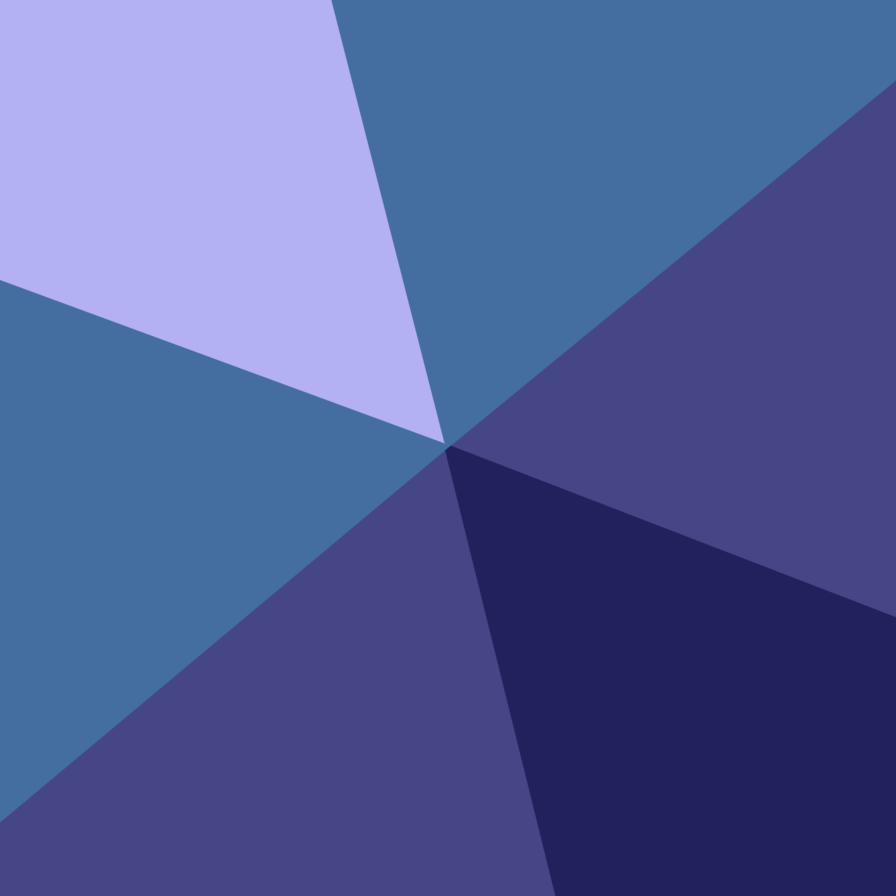
Give the GLSL for this background, as a three.js fragment shader.

```glsl
// Six flat facets meeting near the centre of the canvas: a pale wedge and a
// dark wedge face each other over two halves split by a rising diagonal.
// Each facet is an intersection of half planes with a softened edge.

varying vec2 vUv;

const vec3 BLUE   = vec3(0.267, 0.431, 0.627);
const vec3 PURPLE = vec3(0.273, 0.275, 0.525);
const vec3 NAVY   = vec3(0.137, 0.129, 0.365);
const vec3 LILAC  = vec3(0.702, 0.690, 0.953);

// Diagonal split, slightly bent between its two inner points
const vec2 SPLIT_START = vec2(0.0, 0.0820);
const vec2 SPLIT_LEFT  = vec2(0.4967, 0.4974);
const vec2 SPLIT_RIGHT = vec2(0.5033, 0.5026);
const vec2 SPLIT_END   = vec2(1.0, 0.9102);

// Pale wedge: tip and the border points of its two sides
const vec2 PALE_TIP  = vec2(0.4961, 0.5052);
const vec2 PALE_TOP  = vec2(0.3698, 1.0);
const vec2 PALE_SIDE = vec2(0.0, 0.6875);

// Dark wedge: border points of its two sides
const vec2 DARK_BOTTOM = vec2(0.6198, 0.0);
const vec2 DARK_SIDE   = vec2(1.0, 0.3112);

const float EDGE_SOFTNESS = 0.001;

// Signed distance to the line a-b, positive on its left
float leftOf(vec2 p, vec2 a, vec2 b) {
  vec2 dir = normalize(b - a);
  vec2 rel = p - a;
  return dir.x * rel.y - dir.y * rel.x;
}

float coverage(float inside) {
  return smoothstep(-EDGE_SOFTNESS, EDGE_SOFTNESS, inside);
}

void main() {
  vec2 p = vUv;

  // Region below both pieces of the diagonal
  float below = min(-leftOf(p, SPLIT_START, SPLIT_LEFT),
                    -leftOf(p, SPLIT_RIGHT, SPLIT_END));

  // Wedges, each bounded by two sides
  float pale = min(leftOf(p, PALE_TIP, PALE_TOP),
                   -leftOf(p, PALE_TIP, PALE_SIDE));
  float dark = min(leftOf(p, SPLIT_LEFT, DARK_BOTTOM),
                   -leftOf(p, SPLIT_RIGHT, DARK_SIDE));

  // Layers from back to front
  vec3 color = mix(BLUE, PURPLE, coverage(below));
  color = mix(color, NAVY, coverage(min(dark, below)));
  color = mix(color, LILAC, coverage(pale));

  gl_FragColor = vec4(color, 1.0);
}
```
